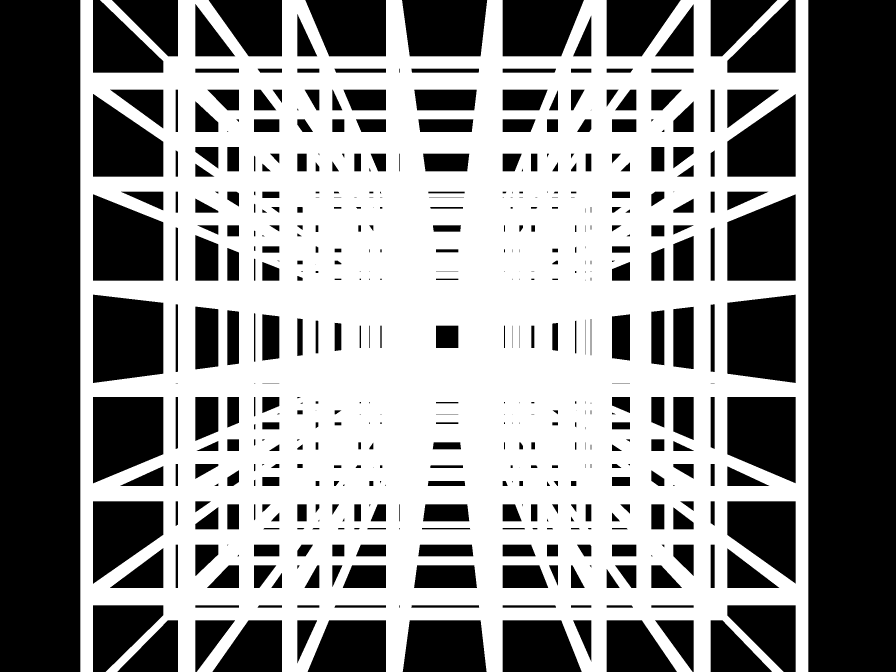
Give the GLSL for this background, as a Shadertoy shader.

```glsl
// White lattice of square beams seen head-on in perspective against black.
#define CELLS vec3(7.0, 7.0, 10.0)      // lattice size in cells
#define BEAM 0.06                       // half width of a beam, in cells
#define EYE vec3(3.535, 3.528, -3.23)   // camera, front face lies at z = 0
#define BEAM_COLOR vec3(1.0)
#define BACK_COLOR vec3(0.0)
#define MAX_CROSSINGS 80
#define SAMPLES 3                       // antialiasing grid per side

// Walks from beam boundary to beam boundary; 1.0 when the ray meets a beam.
float latticeHit(vec3 origin, vec3 dir) {
    // Entry and exit of the bounding box
    vec3 toLow = -origin / dir;
    vec3 toHigh = (CELLS - origin) / dir;
    vec3 enter = min(toLow, toHigh);
    vec3 leave = max(toLow, toHigh);
    float t = max(max(enter.x, enter.y), enter.z) + 1e-4;
    float tEnd = min(min(leave.x, leave.y), leave.z);

    for (int i = 0; i < MAX_CROSSINGS; i++) {
        if (t >= tEnd) return 0.0;
        vec3 p = origin + dir * t;
        vec3 local = p - floor(p + 0.5);

        // A beam fills the space where two of the three axes are near a node
        vec3 nearNode = step(abs(local), vec3(BEAM));
        if (dot(nearNode, vec3(1.0)) > 1.5) return 1.0;

        // Jump to the closest boundary ahead on any axis
        vec3 along = local * sign(dir);
        vec3 boundary = mix(vec3(-BEAM), vec3(BEAM), step(-BEAM, along));
        boundary = mix(boundary, vec3(1.0 - BEAM), step(BEAM, along));
        vec3 stride = (boundary - along) / abs(dir);
        t += min(min(stride.x, stride.y), stride.z) + 1e-4;
    }
    return 0.0;
}

void mainImage(out vec4 fragColor, in vec2 fragCoord) {
    // Average a grid of rays over the pixel
    float coverage = 0.0;
    for (int j = 0; j < SAMPLES; j++) {
        for (int i = 0; i < SAMPLES; i++) {
            vec2 jitter = (vec2(i, j) + 0.5) / float(SAMPLES) - 0.5;
            vec2 uv = (2.0 * (fragCoord + jitter) - iResolution.xy) / iResolution.y;
            // Keep every direction component away from zero
            vec2 safe = mix(vec2(-1.0), vec2(1.0), step(0.0, uv)) * max(abs(uv), 1e-5);
            coverage += latticeHit(EYE, vec3(safe, 1.0));
        }
    }
    coverage /= float(SAMPLES * SAMPLES);
    fragColor = vec4(mix(BACK_COLOR, BEAM_COLOR, coverage), 1.0);
}
```
